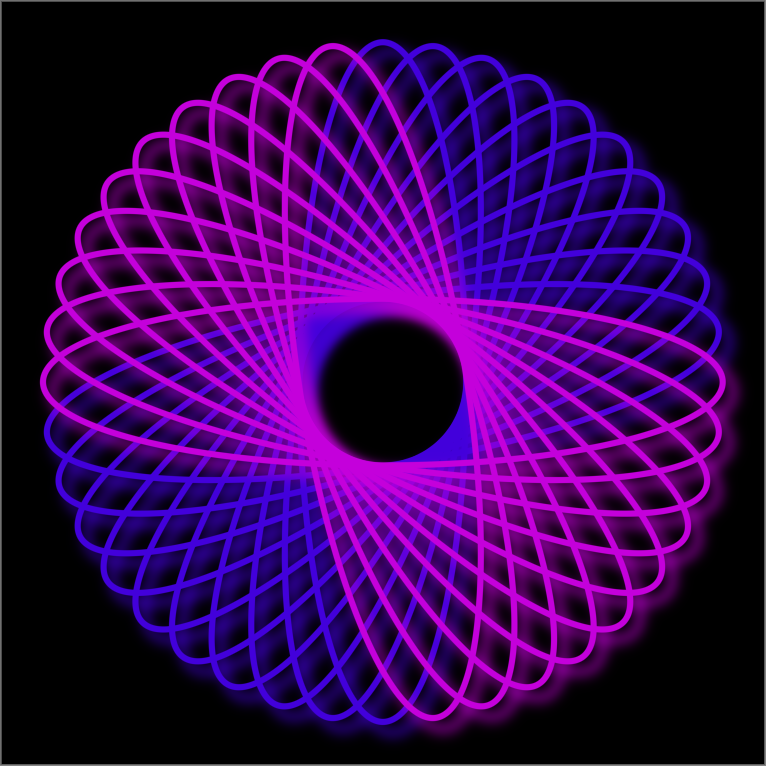
Reproduce this background procedurally as a Shadertoy shader.

```glsl
// A rosette of rotated neon ellipses with soft offset shadows on a framed black panel.
#define CENTER vec2(0.4985, 0.5025)
#define RADII vec2(0.4425, 0.1085)
#define COUNT 20
#define LINE_WIDTH 0.0080
#define SHADOW_OFFSET vec2(0.0130, -0.0130)
#define SHADOW_SIGMA 0.0090
#define BLUE vec3(0.26, 0.0, 0.86)
#define MAGENTA vec3(0.77, 0.0, 0.86)
#define FRAME_GRAY vec3(0.44)
#define FRAME_WIDTH 0.0022
#define PANEL_SIZE 0.9972

const float PI = 3.14159265;

// Unsigned distance to an ellipse outline, refined through its centres of curvature
float ellipseDistance(vec2 p, vec2 radii) {
    p = abs(p);
    vec2 t = vec2(0.7071);
    float focal = radii.x * radii.x - radii.y * radii.y;
    for (int i = 0; i < 4; i++) {
        vec2 evolute = vec2(focal, -focal) * t * t * t / radii;
        vec2 r = radii * t - evolute;
        vec2 q = p - evolute;
        t = clamp((q * length(r) / max(length(q), 1e-5) + evolute) / radii, 0.0, 1.0);
        t /= max(length(t), 1e-5);
    }
    return length(p - radii * t);
}

vec2 rotate(vec2 p, float angle) {
    float c = cos(angle), s = sin(angle);
    return vec2(c * p.x + s * p.y, c * p.y - s * p.x);
}

void mainImage(out vec4 fragColor, in vec2 fragCoord) {
    float size = min(iResolution.x, iResolution.y);
    float pixel = 1.0 / size;
    vec2 uv = (fragCoord - 0.5 * iResolution.xy) / size + 0.5;
    vec2 p = uv - CENTER;
    vec3 color = vec3(0.0);

    // Ellipses turn clockwise from vertical, each painted over the last
    float shadowPeak = LINE_WIDTH / (SHADOW_SIGMA * sqrt(2.0 * PI));
    for (int i = 0; i < COUNT; i++) {
        float angle = PI * (0.5 - float(i) / float(COUNT));
        vec3 ink = i < COUNT / 2 ? BLUE : MAGENTA;

        float blur = ellipseDistance(rotate(p - SHADOW_OFFSET, angle), RADII) / SHADOW_SIGMA;
        color = mix(color, ink, shadowPeak * exp(-0.5 * blur * blur));

        float edge = ellipseDistance(rotate(p, angle), RADII) - 0.5 * LINE_WIDTH;
        color = mix(color, ink, 1.0 - smoothstep(-0.75 * pixel, 0.75 * pixel, edge));
    }

    // Thin gray frame, with white beyond the panel at the right and bottom
    vec2 panel = abs(uv - vec2(0.5 * PANEL_SIZE, 1.0 - 0.5 * PANEL_SIZE));
    float outside = max(panel.x, panel.y) - 0.5 * PANEL_SIZE;
    color = mix(color, FRAME_GRAY, clamp(0.5 + (outside + FRAME_WIDTH) / pixel, 0.0, 1.0));
    color = mix(color, vec3(1.0), clamp(0.5 + outside / pixel, 0.0, 1.0));

    fragColor = vec4(color, 1.0);
}
```
